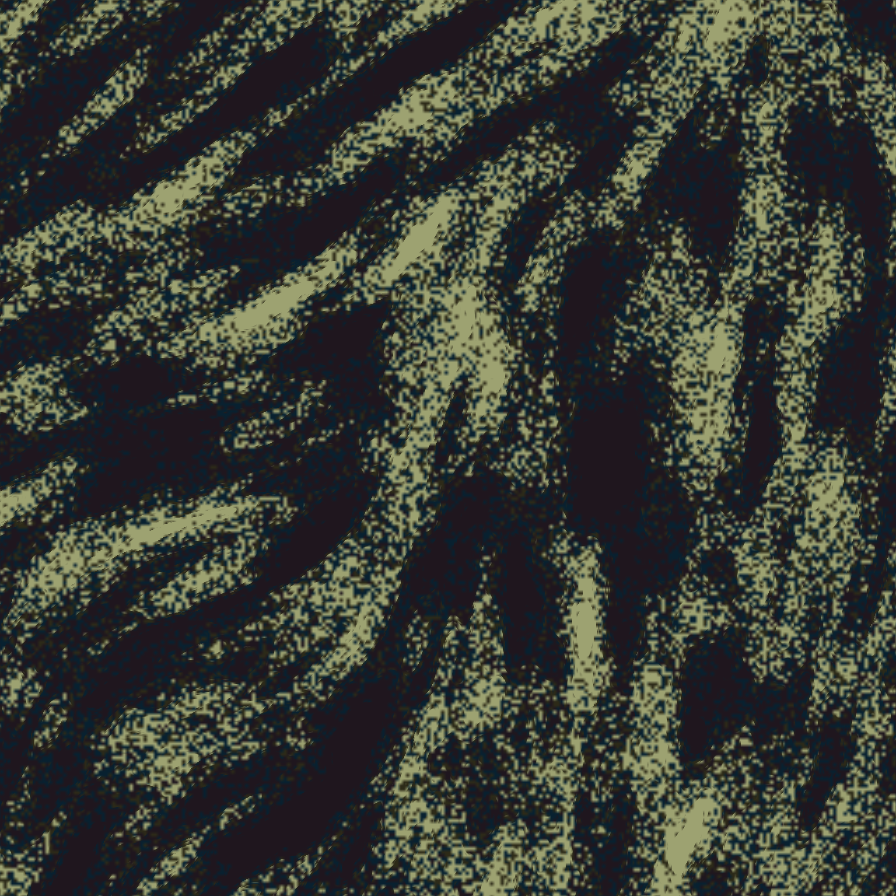
Give the GLSL for this texture, as a Shadertoy shader.

```glsl
// Speckled olive streaks drifting along a curved flow over a navy and black ground.

const float GRAINS = 256.0;      // grains along the canvas height
const float GRAIN_SPREAD = 2.7;  // how far a grain strays from the local tone
const float STREAK_GAIN = 11.5;  // contrast of the streaks
const int TRACE_STEPS = 8;
const float TRACE_STRIDE = 0.008;

const vec3 BLACK = vec3(0.122, 0.088, 0.116);
const vec3 NAVY  = vec3(0.030, 0.130, 0.190);
const vec3 MOSS  = vec3(0.175, 0.165, 0.095);
const vec3 OLIVE = vec3(0.615, 0.635, 0.445);

// Integer hash of a lattice cell, from 0 to 1
float hash(ivec2 cell, uint seed) {
    uvec2 q = uvec2(cell) * uvec2(1597u, 3571u);
    uint n = q.x ^ (q.y + seed * 7919u);
    n = (n ^ (n >> 15u)) * 73244475u;
    n = (n ^ (n >> 16u)) * 73244475u;
    n ^= n >> 16u;
    return float(n & 65535u) / 65535.0;
}

float valueNoise(vec2 p, uint seed) {
    ivec2 c = ivec2(floor(p));
    vec2 f = fract(p);
    f = f * f * (3.0 - 2.0 * f);
    float low = mix(hash(c, seed), hash(c + ivec2(1, 0), seed), f.x);
    float high = mix(hash(c + ivec2(0, 1), seed), hash(c + ivec2(1, 1), seed), f.x);
    return mix(low, high, f.y);
}

// Direction of the strokes, mostly rising to the right
vec2 flow(vec2 p) {
    float angle = 1.0 + 1.6 * (valueNoise(p * 2.7 + 3.4, 1u) - 0.5);
    return vec2(cos(angle), sin(angle));
}

// Broad blobs with finer threads inside
float pigment(vec2 p) {
    return mix(valueNoise(p * 26.0, 2u), valueNoise(p * 70.0, 3u), 0.38);
}

// Sum of pigment along one half of a flow line
float trace(vec2 p, float stride) {
    float sum = 0.0;
    for (int i = 0; i < TRACE_STEPS; i++) {
        p += flow(p) * stride;
        sum += pigment(p);
    }
    return sum;
}

// Streak brightness centred on zero
float streakTone(vec2 p) {
    float sum = pigment(p) + trace(p, TRACE_STRIDE) + trace(p, -TRACE_STRIDE);
    float streak = sum / float(2 * TRACE_STEPS + 1) - 0.5;
    float patches = valueNoise(p * 5.0, 4u) - 0.5;
    return STREAK_GAIN * (streak + 0.06 * patches);
}

// Four flat inks, from shadow to highlight
vec3 inkColor(float tone) {
    const float SOFT = 0.03;
    vec3 color = mix(BLACK, NAVY, smoothstep(-SOFT, SOFT, tone + 0.30));
    color = mix(color, MOSS, smoothstep(-SOFT, SOFT, tone - 0.46));
    return mix(color, OLIVE, smoothstep(-SOFT, SOFT, tone - 0.98));
}

vec3 grainColor(ivec2 cell, float tone) {
    return inkColor(tone + GRAIN_SPREAD * (hash(cell, 5u) - 0.5));
}

void mainImage(out vec4 fragColor, in vec2 fragCoord) {
    vec2 p = fragCoord / iResolution.y;
    float tone = streakTone(p);

    // Soft blend of the four nearest grains
    vec2 g = p * GRAINS - 0.5;
    ivec2 c = ivec2(floor(g));
    vec2 f = fract(g);
    vec3 low = mix(grainColor(c, tone), grainColor(c + ivec2(1, 0), tone), f.x);
    vec3 high = mix(grainColor(c + ivec2(0, 1), tone), grainColor(c + ivec2(1, 1), tone), f.x);
    fragColor = vec4(mix(low, high, f.y), 1.0);
}
```
